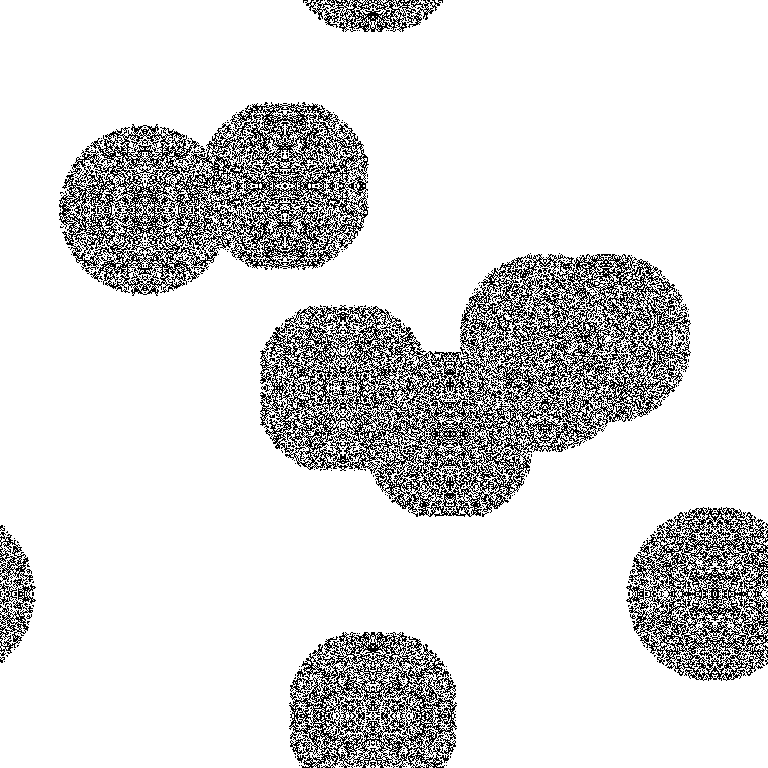
This pattern is drawn by a Shadertoy shader. Its source:

```glsl
// Mirrored black and white speckle filling clipped discs on a wrapping white canvas.

const float CELLS = 768.0;        // speckle cells across the canvas
const float INK_DENSITY = 0.51;   // share of dark cells inside a blob
const float EDGE_WOBBLE = 0.0045; // depth of the ragged rim, in canvas units
const float WOBBLE_SCALE = 0.23;  // rim noise frequency, per cell
const vec3 PAPER = vec3(1.0);
const vec3 INK = vec3(0.0);

// Each blob: centre x, centre y, disc radius, half width of the clipping square
const int BLOB_COUNT = 9;
const vec4 BLOBS[BLOB_COUNT] = vec4[BLOB_COUNT](
    vec4(0.190, 0.727, 0.111, 0.111),
    vec4(0.372, 0.758, 0.114, 0.108),
    vec4(0.447, 0.495, 0.116, 0.107),
    vec4(0.586, 0.435, 0.115, 0.107),
    vec4(0.710, 0.561, 0.111, 0.110),
    vec4(0.790, 0.561, 0.112, 0.109),
    vec4(0.710, 0.521, 0.110, 0.109),
    vec4(0.486, 0.069, 0.115, 0.108),
    vec4(0.931, 0.227, 0.114, 0.113));

// Integer hash, returned as 0 to 1
float hash(ivec2 cell, int seed) {
    uint h = uint(cell.x) * 1597334677u ^ uint(cell.y) * 3812015801u;
    h ^= uint(seed + 1) * 2654435769u;
    h = (h ^ (h >> 16)) * 2146121005u;
    h = (h ^ (h >> 15)) * 2221713035u;
    return float((h ^ (h >> 16)) >> 8) / 16777216.0;
}

float cornerSlope(ivec2 corner, vec2 offset, int seed) {
    float angle = 6.28319 * hash(corner, seed);
    return dot(vec2(cos(angle), sin(angle)), offset);
}

float gradientNoise(vec2 p, int seed) {
    ivec2 i = ivec2(floor(p));
    vec2 f = fract(p);
    vec2 u = f * f * f * (f * (f * 6.0 - 15.0) + 10.0);
    float low = mix(cornerSlope(i, f, seed),
                    cornerSlope(i + ivec2(1, 0), f - vec2(1, 0), seed), u.x);
    float high = mix(cornerSlope(i + ivec2(0, 1), f - vec2(0, 1), seed),
                     cornerSlope(i + ivec2(1, 1), f - vec2(1, 1), seed), u.x);
    return mix(low, high, u.y);
}

// Disc cut by a square
float clippedDisc(vec2 p, float radius, float halfWidth) {
    return max(length(p) - radius, max(abs(p.x), abs(p.y)) - halfWidth);
}

// Ink of one cell: overlapping blobs invert each other
float cellInk(vec2 cell) {
    bool dark = false;
    for (int i = 0; i < BLOB_COUNT; i++) {
        vec2 centre = floor(BLOBS[i].xy * CELLS);
        vec2 d = mod(cell + 0.5 - centre + 0.5 * CELLS, CELLS) - 0.5 * CELLS;
        vec2 folded = abs(d);
        float dist = clippedDisc(folded / CELLS, BLOBS[i].z, BLOBS[i].w);
        if (dist > EDGE_WOBBLE) continue;
        if (dist > -EDGE_WOBBLE)
            dist += EDGE_WOBBLE * gradientNoise(folded * WOBBLE_SCALE, i + 50);
        if (dist < 0.0 && hash(ivec2(folded), i) < INK_DENSITY) dark = !dark;
    }
    return dark ? 1.0 : 0.0;
}

void mainImage(out vec4 fragColor, in vec2 fragCoord) {
    float footprint = CELLS / iResolution.y;
    vec2 lower = (fragCoord - 0.5) * footprint;
    vec2 upper = lower + footprint;

    // Average the cells by how much of the pixel each one covers
    float ink = 0.0;
    float total = 0.0;
    for (int y = 0; y < 3; y++) {
        for (int x = 0; x < 3; x++) {
            vec2 cell = floor(lower) + vec2(x, y);
            vec2 cover = max(min(upper, cell + 1.0) - max(lower, cell), 0.0);
            float weight = cover.x * cover.y;
            if (weight <= 0.0) continue;
            ink += weight * cellInk(cell);
            total += weight;
        }
    }
    fragColor = vec4(mix(PAPER, INK, ink / total), 1.0);
}
```
